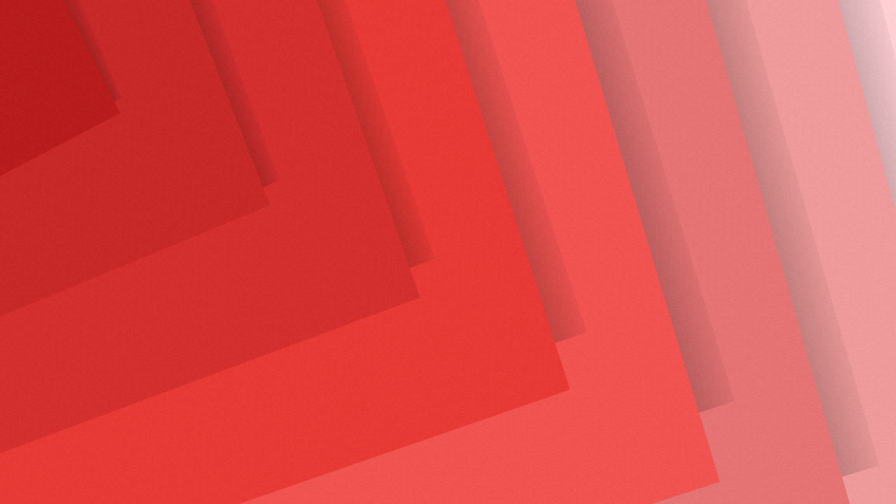
Write a Shadertoy shader that draws this background.

```glsl
const vec3 backdrop = vec3(1.0, 0.81, 0.83);
const vec3 sheetColors[7] = vec3[7](
    vec3(0.72, 0.11, 0.11), vec3(0.78, 0.16, 0.16), vec3(0.83, 0.185, 0.185),
    vec3(0.905, 0.225, 0.208), vec3(0.94, 0.325, 0.314),
    vec3(0.90, 0.45, 0.455), vec3(0.937, 0.604, 0.604));

float hash(vec2 p) {
    return fract(sin(dot(p, vec2(127.1, 311.7))) * 43758.5453);
}

// Signed distance to the line from a to b, positive outside the sheet
float lineDistance(vec2 p, vec2 a, vec2 b) {
    vec2 d = normalize(b - a);
    return dot(p - a, vec2(d.y, -d.x));
}

float coverage(float dist) {
    float aa = 0.75 / iResolution.y;
    return 1.0 - smoothstep(-aa, aa, dist);
}

void mainImage(out vec4 fragColor, in vec2 fragCoord) {
    // Height units, y measured down from the top edge
    vec2 p = vec2(fragCoord.x, iResolution.y - fragCoord.y) / iResolution.y;
    vec3 color = backdrop;

    // Stack the sheets from the widest to the smallest
    for (int i = 6; i >= 0; i--) {
        float k = float(i);
        vec2 top = vec2(0.126 + 0.249 * k + 0.0012 * k * k, 0.0);
        vec2 corner = vec2(0.2384 + 0.2975 * k, 0.2245 + 0.1829 * k);
        vec2 left = vec2(0.0, 0.3495 + 0.2824 * k - 0.0037 * k * k);
        float right = lineDistance(p, top, corner);
        float bottom = lineDistance(p, corner, left);

        // Shadow band: strongest beside the sheet, with a faint outer rim
        vec2 tip = corner + vec2(0.0023 + 0.0208 * k - 0.0035 * k * k,
                                 -0.031 - 0.0139 * k - 0.0046 * k * k);
        vec2 shadowTop = top + vec2(0.0324 + 0.0139 * k - 0.0009 * k * k, 0.0);
        float shadowRight = lineDistance(p, shadowTop, tip);
        float shadowBottom = lineDistance(p, tip, tip + left - corner);
        float across = clamp(right / max(right - shadowRight, 0.001), 0.0, 1.0);
        float strength = mix(0.18, 0.045, across);
        color *= 1.0 - strength * coverage(max(shadowRight, shadowBottom));

        color = mix(color, sheetColors[i], coverage(max(right, bottom)));
    }

    // Fine paper grain
    color += (hash(floor(p * 288.0)) - 0.5) * 0.018;
    fragColor = vec4(clamp(color, 0.0, 1.0), 1.0);
}
```
